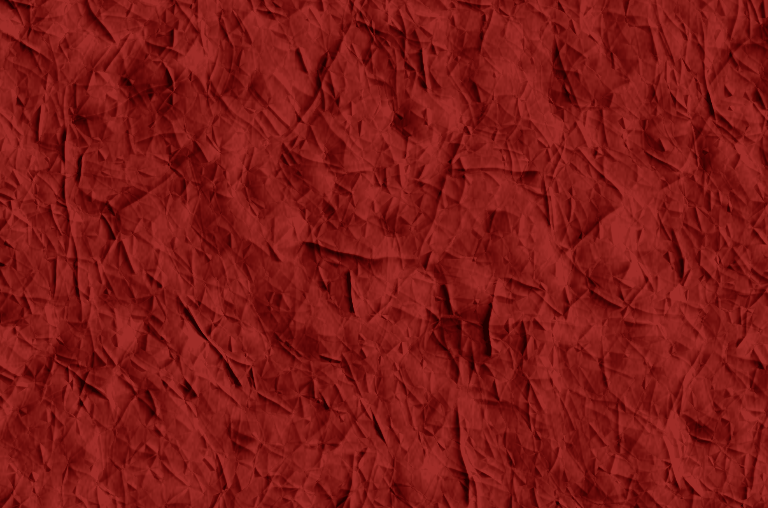
Write a WebGL 1 fragment shader that draws this texture.

```glsl
precision highp float;
// Crumpled deep red paper: small bent facets, sharp folds and shadowed creases.
uniform vec2 u_resolution;

const vec2 LIGHT = vec2(0.94, 0.34);

vec2 hash2(vec2 c) {
  return fract(sin(vec2(dot(c, vec2(127.1, 311.7)), dot(c, vec2(269.5, 183.3)))) * 43758.5);
}

vec2 rotate(vec2 v, float angle) {
  float c = cos(angle), s = sin(angle);
  return vec2(c * v.x - s * v.y, s * v.x + c * v.y);
}

float valueNoise(vec2 p) {
  vec2 cell = floor(p), f = fract(p);
  f = f * f * (3.0 - 2.0 * f);
  float low = mix(hash2(cell).x, hash2(cell + vec2(1.0, 0.0)).x, f.x);
  float high = mix(hash2(cell + vec2(0.0, 1.0)).x, hash2(cell + 1.0).x, f.x);
  return mix(low, high, f.y);
}

// Layered sines bend the straight cell borders into wrinkles.
vec2 wrinkleWarp(vec2 p) {
  float frequency = 9.0;
  for (int i = 0; i < 4; i++) {
    vec2 q = rotate(p, 1.1 * float(i) + 0.4) * frequency;
    p += 0.14 / frequency * sin(q.yx + vec2(1.7, 4.1) * float(i + 1));
    frequency *= 2.1;
  }
  return p;
}

// Shade of one facet: a random tilt plus a bulge or hollow.
float facetShade(vec2 offset, vec2 id, vec2 light) {
  vec2 r = hash2(id + 7.3);
  return dot(offset, light) * mix(-0.4, 1.7, r.x) + 0.45 * (r.y - 0.5);
}

// Soft line beside a fold: zero on the fold, one at the given width.
float foldLobe(float edge, float width) {
  float x = edge / width;
  return x * exp(1.0 - x);
}

// One layer of cellular folds; returns a signed shade.
float crumple(vec2 p, float scale, vec2 light, float facetWeight, float depth) {
  vec2 q = p * scale, base = floor(q);
  vec2 offset1 = vec2(0.0), offset2 = vec2(1.0), id1 = base, id2 = base;
  float near1 = 9.0, near2 = 9.0, near3 = 9.0;
  for (int y = -1; y <= 1; y++) {
    for (int x = -1; x <= 1; x++) {
      vec2 id = base + vec2(float(x), float(y));
      vec2 offset = q - id - 0.05 - 0.9 * hash2(id);
      float d = dot(offset, offset);
      if (d < near1) {
        near3 = near2;
        near2 = near1; offset2 = offset1; id2 = id1;
        near1 = d; offset1 = offset; id1 = id;
      } else if (d < near2) {
        near3 = near2;
        near2 = d; offset2 = offset; id2 = id;
      } else {
        near3 = min(near3, d);
      }
    }
  }
  vec2 across = offset1 - offset2;
  float span = max(length(across), 0.001);
  float edge = (near2 - near1) / (2.0 * span * scale);
  float facing = dot(across / span, light);
  float blend = 0.5 - 0.5 * smoothstep(0.0, 0.006, edge);
  float shade = mix(facetShade(offset1, id1, light), facetShade(offset2, id2, light), blend);

  // Thin lit ridges everywhere, deep shadows on the strongest folds.
  float taper = smoothstep(0.0, 0.16, near3 - near2);
  float strength = pow(hash2(id1 + id2).x, 3.0);
  float ridge = facing * foldLobe(edge, 0.003) * (0.22 + strength) * (0.4 + 0.6 * taper);
  float shadow = max(0.2 + 0.8 * facing, 0.0) * foldLobe(edge, 0.0048) * strength * taper;
  float broken = smoothstep(0.2, 0.7, valueNoise(p * 9.0 + scale));
  return facetWeight * shade - 0.85 * ridge - depth * broken * shadow;
}

// Paper colour for a tone equal to its red part.
vec3 paperColor(float tone) {
  vec3 c = mix(vec3(0.14, 0.0, 0.0), vec3(0.26, 0.01, 0.01), clamp((tone - 0.14) / 0.12, 0.0, 1.0));
  c = mix(c, vec3(0.35, 0.02, 0.02), clamp((tone - 0.26) / 0.09, 0.0, 1.0));
  c = mix(c, vec3(0.44, 0.06, 0.05), clamp((tone - 0.35) / 0.09, 0.0, 1.0));
  c = mix(c, vec3(0.51, 0.11, 0.09), clamp((tone - 0.44) / 0.07, 0.0, 1.0));
  return mix(c, vec3(0.58, 0.15, 0.13), clamp((tone - 0.51) / 0.07, 0.0, 1.6));
}

void main() {
  vec2 p = gl_FragCoord.xy / u_resolution.y;
  vec2 sheet = wrinkleWarp(p * vec2(1.05, 0.96));

  // Folds from coarse to fine, each layer turned.
  float shade = 0.0, scale = 4.4;
  for (int i = 0; i < 5; i++) {
    float layer = float(i), angle = 0.7 * layer + 0.3;
    float facetWeight = 0.9 - 0.3 * abs(layer - 2.5);
    vec2 turned = rotate(sheet, angle) + 5.7 * layer + 3.0;
    shade += crumple(turned, scale, rotate(LIGHT, angle), facetWeight, 2.2 - 0.4 * layer);
    scale *= 1.6;
  }

  // Shadows reach further from the middle tone than lights do.
  float tone = 0.522 + shade * (shade < 0.0 ? 0.18 : 0.13);
  float fibre = valueNoise(p * vec2(290.0, 150.0)) - 0.5;
  gl_FragColor = vec4(paperColor(tone + 0.06 * fibre), 1.0);
}
```
